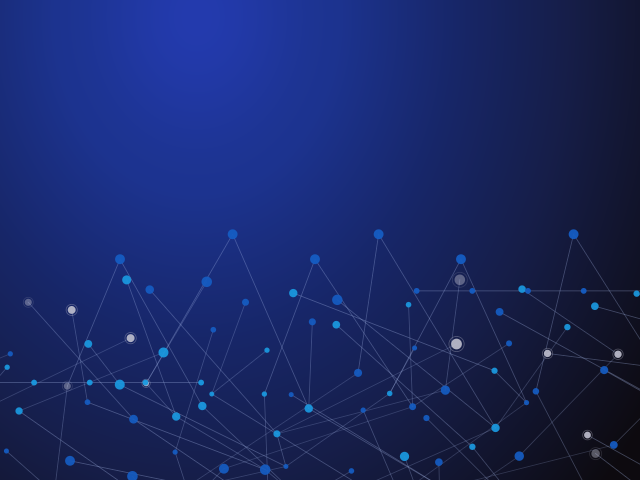
Write a Shadertoy shader that draws this background.

```glsl
#define GLOW_CENTRE vec2(0.41, 0.965)
#define GLOW_STRETCH vec2(1.15, 0.92)
#define CELL vec2(0.0975, 0.085)
#define COLUMNS 14
#define ROWS 5
#define CREST_COUNT 6
#define STRAND_STEP 0.116
#define LINE_HALF_WIDTH 0.0008
#define LINE_ALPHA 0.36
#define NETWORK_TOP 0.56

const vec3 CYAN = vec3(0.10, 0.60, 0.88);
const vec3 BLUE = vec3(0.08, 0.36, 0.76);
const vec3 PALE = vec3(0.75, 0.75, 0.81);
const vec3 THREAD = vec3(0.66, 0.73, 0.92);

vec2 hash22(vec2 p) {
    vec3 q = fract(p.xyx * vec3(0.1031, 0.1030, 0.0973));
    q += dot(q, q.yzx + 33.33);
    return fract((q.xx + q.yz) * q.zy);
}

float segmentDistance(vec2 p, vec2 a, vec2 b) {
    vec2 ab = b - a;
    float t = clamp(dot(p - a, ab) / dot(ab, ab), 0.0, 1.0);
    return length(p - a - ab * t);
}

// Pixel coverage of a signed distance
float coverage(float d) {
    return clamp(0.5 - d * iResolution.y, 0.0, 1.0);
}

// One jittered node per cell
vec2 fieldNode(vec2 cell) {
    return (cell + 0.08 + 0.84 * hash22(cell + 41.0)) * CELL;
}

// Alternating peaks along the upper edge of the network
vec2 crestNode(float i) {
    return vec2(0.25 + 0.189 * i + 0.048 * sin(1.2566 * i),
                0.486 - 0.026 * cos(3.14159 * i));
}

// Two level strands: low on the left, high on the right
vec2 strandNode(float side, float i) {
    return mix(vec2(0.071, 0.203), vec2(0.868, 0.394), side)
         + vec2(STRAND_STEP * i, 0.0);
}

void drawLink(inout vec3 color, vec2 p, vec2 a, vec2 b, float strength) {
    float d = segmentDistance(p, a, b) - LINE_HALF_WIDTH;
    color = mix(color, THREAD, LINE_ALPHA * strength * coverage(d));
}

void drawDisc(inout vec3 color, vec2 p, vec2 centre, float radius, vec3 tint, float alpha) {
    color = mix(color, tint, alpha * coverage(length(p - centre) - radius));
}

void drawHalo(inout vec3 color, vec2 p, vec2 centre, float radius, float alpha) {
    float d = abs(length(p - centre) - radius) - LINE_HALF_WIDTH;
    color = mix(color, PALE, alpha * coverage(d));
}

vec3 background(vec2 p) {
    float d = length((p - GLOW_CENTRE) * GLOW_STRETCH);
    vec3 c = mix(vec3(0.137, 0.228, 0.68), vec3(0.11, 0.20, 0.56), smoothstep(0.0, 0.36, d));
    c = mix(c, vec3(0.09, 0.15, 0.41), clamp((d - 0.34) / 0.28, 0.0, 1.0));
    c = mix(c, vec3(0.085, 0.115, 0.28), clamp((d - 0.62) / 0.28, 0.0, 1.0));
    return mix(c, vec3(0.05, 0.04, 0.06), clamp((d - 0.9) / 0.42, 0.0, 1.0));
}

void drawLinks(inout vec3 color, vec2 p) {
    for (int row = 0; row < ROWS; row++)
    for (int col = 0; col < COLUMNS; col++) {
        vec2 cell = vec2(col, row);
        vec2 h = hash22(cell + 97.0);
        vec2 stepToTarget = vec2(floor(h.x * 9.0) - 4.0, -1.0 - floor(h.y * 3.0));
        drawLink(color, p, fieldNode(cell), fieldNode(cell + stepToTarget), 0.6 + 0.4 * h.x);
    }
    // Each peak hangs from two threads
    for (int i = 0; i < CREST_COUNT; i++) {
        vec2 peak = crestNode(float(i));
        float col = floor(peak.x / CELL.x);
        drawLink(color, p, peak, fieldNode(vec2(col - 1.0, 2.0)), 0.9);
        drawLink(color, p, peak, fieldNode(vec2(col + 2.0, 1.0)), 0.9);
    }
    drawLink(color, p, vec2(-1.0, 0.203), strandNode(0.0, 3.0), 1.0);
    drawLink(color, p, strandNode(1.0, 0.0), vec2(3.0, 0.394), 1.0);
}

void drawNodes(inout vec3 color, vec2 p) {
    for (int row = 0; row < ROWS; row++)
    for (int col = 0; col < COLUMNS; col++) {
        vec2 cell = vec2(col, row);
        vec2 centre = fieldNode(cell);
        vec2 h = hash22(cell + 13.0);
        float radius = mix(0.0048, 0.0112, h.y);
        if (h.x > 0.8) {
            float alpha = h.x > 0.91 ? 0.42 : 0.9;
            drawDisc(color, p, centre, radius, PALE, alpha);
            drawHalo(color, p, centre, radius * 1.42, 0.4 * alpha);
        } else {
            drawDisc(color, p, centre, radius, h.x < 0.4 ? CYAN : BLUE, 0.92);
        }
    }
    for (int i = 0; i < CREST_COUNT; i++)
        drawDisc(color, p, crestNode(float(i)), 0.0102, BLUE, 0.95);
    for (int i = 0; i < 4; i++) {
        drawDisc(color, p, strandNode(0.0, float(i)), 0.006, CYAN, 0.95);
        drawDisc(color, p, strandNode(1.0, float(i)), 0.006, BLUE, 0.95);
    }
}

void mainImage(out vec4 fragColor, in vec2 fragCoord) {
    vec2 p = fragCoord / iResolution.y;
    vec3 color = background(p);
    if (p.y < NETWORK_TOP) {
        drawLinks(color, p);
        drawNodes(color, p);
    }
    fragColor = vec4(color, 1.0);
}
```
